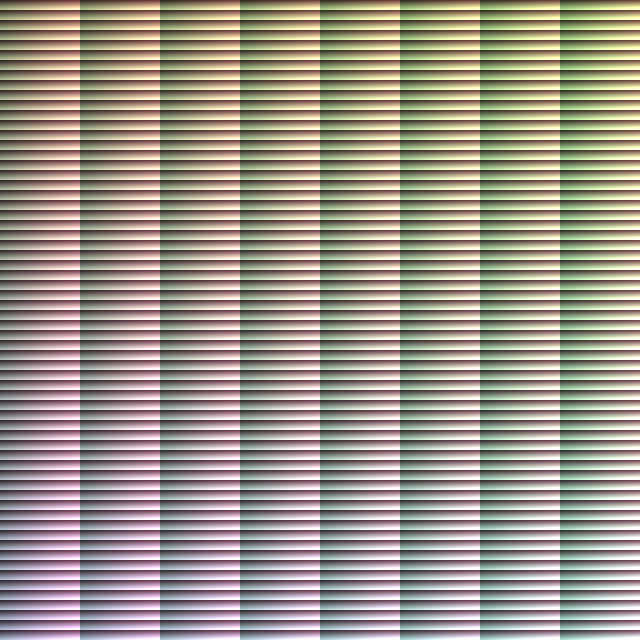
Write a WebGL 2 fragment shader that draws this pattern.

```glsl
#version 300 es
precision highp float;
// Draws 64 shaded slats crossed by 8 shaded columns, tinted from lilac below to yellow above.

uniform vec2 u_resolution;
out vec4 fragColor;

// Integral of fract(t)
vec2 rampIntegral(vec2 t) {
    vec2 f = fract(t);
    return 0.5 * (floor(t) + f * f);
}

// Repeating 0 to 1 ramp, averaged over a width for smooth edges
vec2 smoothRamp(vec2 t, vec2 width) {
    return (rampIntegral(t + 0.5 * width) - rampIntegral(t - 0.5 * width)) / width;
}

void main() {
    vec2 uv = gl_FragCoord.xy / u_resolution;
    vec2 repeats = vec2(8.0, 64.0);
    vec2 ramp = smoothRamp(uv * repeats, repeats / u_resolution);

    // Columns brighten to the right, slats brighten downward
    float column = ramp.x;
    float slat = 1.0 - ramp.y;

    // Dark upper edge of each slat plus its lit lower edge
    vec3 shadow = mix(vec3(0.16, 0.13, 0.14), vec3(0.42, 0.20, 0.28), column);
    vec3 light = mix(vec3(0.52, 0.66, 0.60), vec3(0.82, 0.92, 0.87), column);
    vec3 color = shadow + light * slat;

    // Broad tint: green grows to the right, blue fades upward
    color.g *= 0.95 + 0.22 * uv.x;
    color.b *= 1.15 - 0.40 * uv.y;

    fragColor = vec4(clamp(color, 0.0, 1.0), 1.0);
}
```
